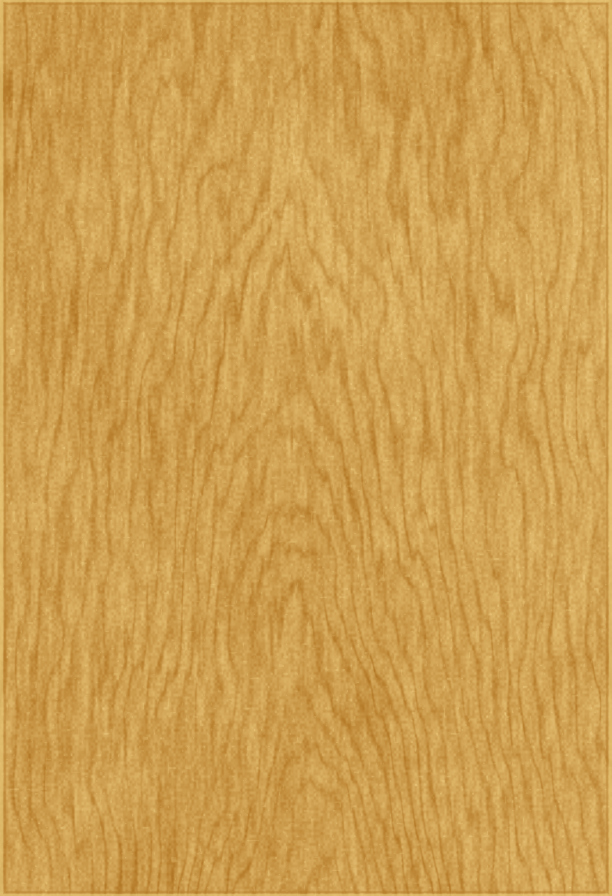
Reproduce this texture procedurally as a Shadertoy shader.

```glsl
// Flat-sawn oak panel: nested cathedral arches melt into upright side grain.
// Contours of one warped growth field give the rings; stretched value noise
// adds pores, fibres and mottling, and a thin pale rim frames the panel.

const vec3 DARK_WOOD = vec3(0.71, 0.485, 0.165);
const vec3 PALE_WOOD = vec3(0.89, 0.74, 0.44);
const vec3 RIM_COLOR = vec3(0.88, 0.74, 0.43);
const float TAU = 6.2831853;

float hash(vec2 p) {
    vec3 q = fract(p.xyx * vec3(0.1031, 0.1030, 0.0973));
    q += dot(q, q.yzx + 33.33);
    return fract((q.x + q.y) * q.z);
}

float noise(vec2 p) {
    vec2 i = floor(p), f = fract(p);
    f = f * f * (3.0 - 2.0 * f);
    return mix(mix(hash(i), hash(i + vec2(1, 0)), f.x),
               mix(hash(i + vec2(0, 1)), hash(i + vec2(1, 1)), f.x), f.y);
}

// Noise centred on zero, with separate frequencies across and along the grain
float grain(vec2 p, float across, float along, float seed) {
    return noise(p * vec2(across, along) + seed) - 0.5;
}

// Growth field: whole numbers are rings, peaked on the axis and upright far away
float growthField(vec2 p, float axis) {
    float sway = 0.035 * grain(p, 3.0, 4.0, 11.0) + 0.022 * grain(p, 11.0, 7.0, 23.0);
    float side = p.x - axis + sway;
    float depth = 1.0 - p.y;
    float apexes = depth * (7.5 + 5.0 * depth);
    float reach = 1.0 / (1.0 + pow(side / 0.17, 2.0));
    float flank = 42.0 * (sqrt(side * side + 0.0004) - 0.02);
    float wobble = 1.1 * grain(p, 17.0, 9.0, 37.0)
                 + 0.75 * grain(p, 48.0, 18.0, 41.0)
                 + 0.45 * grain(p, 150.0, 24.0, 53.0);
    return flank - (apexes - 4.5) * reach + wobble;
}

// Dark late wood: a crisp outer edge that fades on the inner side
float ringShade(float field) {
    float phase = TAU * field;
    float wave = 0.5 + 0.5 * cos(phase + 0.45 * sin(phase));
    return pow(wave, 2.2);
}

// Broad light: paler to the right, deeper at the top and at the lower middle
float broadTone(vec2 p, float width) {
    float across = p.x / width;
    float tone = 0.17 * (across - 0.5);
    tone -= 0.07 * smoothstep(0.75, 1.0, p.y);
    vec2 low = (p - vec2(0.47 * width, 0.03)) / vec2(0.2, 0.22);
    tone -= 0.10 * exp(-dot(low, low));
    return tone + 0.17 * grain(p, 6.0, 4.0, 61.0) + 0.13 * grain(p, 22.0, 9.0, 67.0);
}

float woodTone(vec2 p, float width) {
    float fibre = grain(p, 270.0, 38.0, 71.0);
    float pore = grain(p, 190.0, 20.0, 83.0);
    float speckle = grain(p, 390.0, 330.0, 97.0);

    // Rings are broken into short upright dashes by the pores
    float ring = ringShade(growthField(p, 0.49 * width));
    float strength = 0.75 + 0.7 * grain(p, 13.0, 8.0, 101.0) + 0.65 * pore;

    float tone = 0.63 + broadTone(p, width);
    tone -= 0.38 * ring * clamp(strength, 0.15, 1.2);
    tone += 0.32 * fibre + 0.20 * pore + 0.34 * speckle;

    // Sparse bright flecks
    float fleck = smoothstep(0.86, 0.97, noise(p * vec2(250.0, 210.0) + 113.0));
    return tone + 0.20 * fleck;
}

void mainImage(out vec4 fragColor, in vec2 fragCoord) {
    vec2 p = fragCoord / iResolution.y;
    float width = iResolution.x / iResolution.y;
    float soft = 1.0 / iResolution.y;

    float tone = clamp(woodTone(p, width), -0.05, 1.05);
    vec3 color = mix(DARK_WOOD, PALE_WOOD, tone);

    // Pale rim with a thin shadow line just inside it
    float sideEdge = min(p.x, width - p.x);
    float endEdge = min(p.y, 1.0 - p.y);
    float edge = min(sideEdge, endEdge + 0.0012);
    float shadow = 1.0 - smoothstep(0.0, 0.0025, abs(edge - 0.0055));
    color = mix(color, DARK_WOOD, 0.5 * shadow);
    float rim = 1.0 - smoothstep(0.0035 - soft, 0.0035 + soft, edge);
    color = mix(color, RIM_COLOR + 0.05 * (tone - 0.5), 0.85 * rim);

    fragColor = vec4(color, 1.0);
}
```
